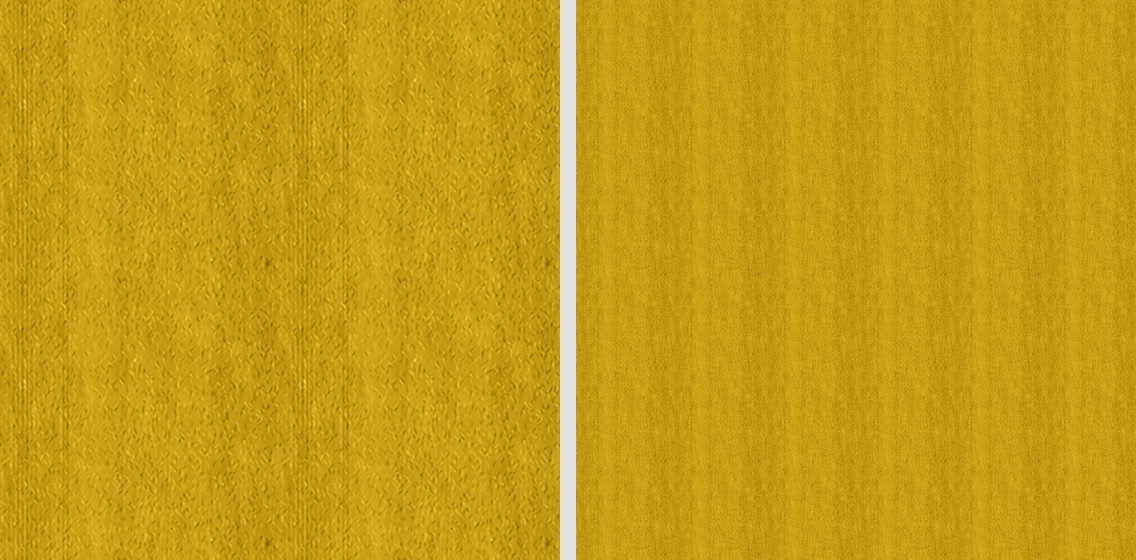
Left, the tile; right, the same tile 3 across and 3 down.
Write a three.js fragment shader that draws this texture.

```glsl
// Ochre fibrous surface, a 2 by 2 repeat of one grainy panel.
// Wrapped cellular grain of short wavy ticks is layered with fine vertical
// ribs, dark bands at set places across the panel, streaks and a few pits.
varying vec2 vUv;

vec3 hash3(vec2 cell) {
  vec3 q = fract(cell.xyx * vec3(0.1031, 0.1030, 0.0973));
  q += dot(q, q.yxz + 33.33);
  return fract((q.xxy + q.yzz) * q.zyx);
}

// Cellular noise: one soft blob per cell, wrapping at "cells";
// a "wave" above zero turns the blobs into short tilted ticks
float grain(vec2 p, vec2 cells, float wave, float seed) {
  vec2 g = p * cells;
  vec2 base = floor(g);
  float sum = 0.0;
  for (int j = -1; j <= 1; j++) {
    for (int i = -1; i <= 1; i++) {
      vec2 cell = base + vec2(float(i), float(j));
      vec3 rnd = hash3(mod(cell, cells) + seed);
      vec2 d = g - cell - rnd.xy;
      float tilt = 2.4 * fract(rnd.z * 7.0) - 1.2;
      float tick = cos(wave * (d.x + tilt * d.y));
      sum += (rnd.z * 2.0 - 1.0) * tick * exp(-4.2 * dot(d, d));
    }
  }
  return sum;
}

// Soft vertical band that wraps across the panel
float band(float x, float center, float width) {
  float d = (fract(x - center + 0.5) - 0.5) / width;
  return exp(-d * d);
}

void main() {
  vec2 p = fract(vUv * 2.0);
  float tau = 6.2831853;

  // Fine speckle, mottling and long vertical streaks
  float speckle = grain(p, vec2(68.0, 56.0), 3.8, 3.0);
  float mottle = grain(p, vec2(19.0, 13.0), 0.0, 41.0);
  float streak = grain(p, vec2(66.0, 7.0), 0.0, 87.0);

  // Broad bands of darker fibre
  float ribbed = band(p.x, 0.082, 0.036);
  float seam = band(p.x, 0.234, 0.014);
  float worn = 0.75 * band(p.x, 0.43, 0.018)
             + 0.55 * band(p.x, 0.80, 0.035)
             + 0.65 * band(p.x, 0.945, 0.045);
  float dark = 0.034 * ribbed + 0.026 * seam + 0.036 * worn;
  dark -= 0.016 * band(p.x, 0.335, 0.065);
  dark += 0.008 * cos(tau * (p.x - 0.97));

  // Thin ribs, strongest in the first two bands, fading along their length
  float ribs = cos(tau * 62.0 * p.x);
  float ribDepth = 0.006 + 0.034 * ribbed + 0.038 * seam
                 + 0.010 * band(p.x, 0.12, 0.16);
  ribDepth *= 0.9 + 0.25 * sin(tau * (2.0 * p.y + p.x)) + 0.4 * streak;

  // Dark grains go deeper than light ones, more so in the worn bands
  float depth = speckle < 0.0 ? 0.155 + 0.05 * (worn + seam) : 0.125;
  depth *= 1.0 - 0.25 * band(p.x, 0.335, 0.065);
  float tone = speckle * depth + mottle * 0.026 + streak * 0.028;
  tone -= dark + ribs * ribDepth;

  // Small pits, each fainter than the last
  for (int i = 0; i < 3; i++) {
    float n = float(i);
    vec2 center = vec2(0.956, 0.057) + n * vec2(0.075, 0.013);
    vec2 d = (fract(p - center + 0.5) - 0.5) / vec2(0.007, 0.010);
    tone -= 0.24 / (1.0 + 1.2 * n) * exp(-dot(d, d));
  }

  vec3 ochre = vec3(0.770, 0.620, 0.085);
  vec3 color = ochre + tone * vec3(1.0, 1.0, 0.7);
  gl_FragColor = vec4(clamp(color, 0.0, 1.0), 1.0);
}
```
